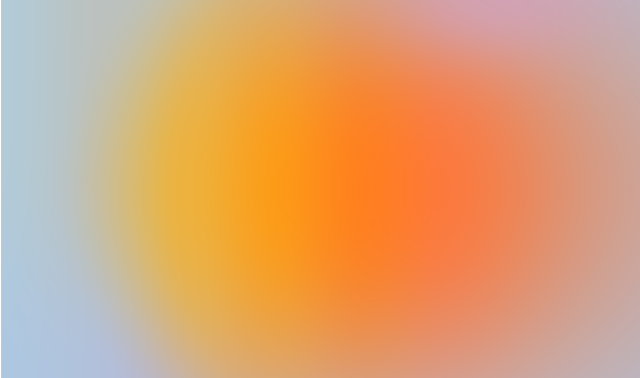
Reproduce this background procedurally as a WebGL 1 fragment shader.

```glsl
precision highp float;

uniform vec2 u_resolution;

// Cool backdrop
const vec3 SKY_TOP = vec3(0.698, 0.796, 0.843);
const vec3 SKY_BOTTOM = vec3(0.680, 0.785, 0.885);
const vec3 SAGE = vec3(0.735, 0.758, 0.748);
const vec3 MIST = vec3(0.705, 0.745, 0.825);
const vec3 LILAC = vec3(0.737, 0.675, 0.790);
const vec3 PINK = vec3(0.824, 0.635, 0.737);

// Warm ramp, left to right
const vec3 YELLOW = vec3(0.915, 0.715, 0.250);
const vec3 GOLD = vec3(0.945, 0.690, 0.200);
const vec3 AMBER = vec3(0.992, 0.610, 0.085);
const vec3 ORANGE = vec3(1.000, 0.500, 0.120);
const vec3 CORAL = vec3(1.000, 0.463, 0.216);
const vec3 CLAY = vec3(0.925, 0.510, 0.306);

// Glow shape, in fractions of the canvas
const vec2 GLOW_CENTER = vec2(0.55, 0.50);
const float GLOW_LEFT = 0.727;
const float GLOW_RIGHT = 0.495;
const float GLOW_HEIGHT = 0.587;
const float GLOW_POWER = 1.3;
const vec2 LEFT_EDGE = vec2(0.08, 0.28);
const float EDGE_BEND = 0.35;

// Soft blooms
const vec2 PINK_CENTER = vec2(0.78, 1.0);
const vec2 PINK_SIZE = vec2(0.17, 0.15);
const float PINK_STRENGTH = 0.75;
const vec2 LILAC_CENTER = vec2(0.35, 0.0);
const vec2 LILAC_SIZE = vec2(0.20, 0.40);
const float LILAC_STRENGTH = 0.8;

const float BORDER_WIDTH = 0.002;
const float BORDER_SOFTNESS = 0.0005;

float bloom(vec2 p, vec2 center, vec2 size) {
    vec2 d = (p - center) / size;
    return exp(-dot(d, d));
}

vec3 backdrop(vec2 p) {
    vec3 color = mix(SKY_BOTTOM, SKY_TOP, smoothstep(0.0, 0.6, p.y));
    float sage = smoothstep(0.0, 0.16, p.x) * smoothstep(0.0, 0.55, p.y);
    color = mix(color, SAGE, sage);
    color = mix(color, MIST, smoothstep(0.2, 0.6, p.x));
    return mix(color, LILAC, LILAC_STRENGTH * bloom(p, LILAC_CENTER, LILAC_SIZE));
}

vec3 warmRamp(float x) {
    vec3 color = mix(YELLOW, GOLD, smoothstep(0.20, 0.31, x));
    color = mix(color, AMBER, smoothstep(0.29, 0.44, x));
    color = mix(color, ORANGE, smoothstep(0.41, 0.58, x));
    color = mix(color, CORAL, smoothstep(0.55, 0.71, x));
    return mix(color, CLAY, smoothstep(0.70, 0.96, x));
}

float glowMask(vec2 p) {
    vec2 d = p - GLOW_CENTER;
    d /= vec2(d.x < 0.0 ? GLOW_LEFT : GLOW_RIGHT, GLOW_HEIGHT);
    float body = exp(-pow(dot(d, d), GLOW_POWER));

    // The left flank is steeper and curves inward at top and bottom
    float dy = p.y - GLOW_CENTER.y;
    float flank = smoothstep(LEFT_EDGE.x, LEFT_EDGE.y, p.x - EDGE_BEND * dy * dy);
    return body * flank;
}

void main() {
    vec2 p = gl_FragCoord.xy / u_resolution;

    vec3 color = mix(backdrop(p), warmRamp(p.x), glowMask(p));
    color = mix(color, PINK, PINK_STRENGTH * bloom(p, PINK_CENTER, PINK_SIZE));

    // Thin white line on the left border
    float border = 1.0 - smoothstep(BORDER_WIDTH - BORDER_SOFTNESS,
                                    BORDER_WIDTH + BORDER_SOFTNESS, p.x);
    gl_FragColor = vec4(mix(color, vec3(1.0), border), 1.0);
}
```
